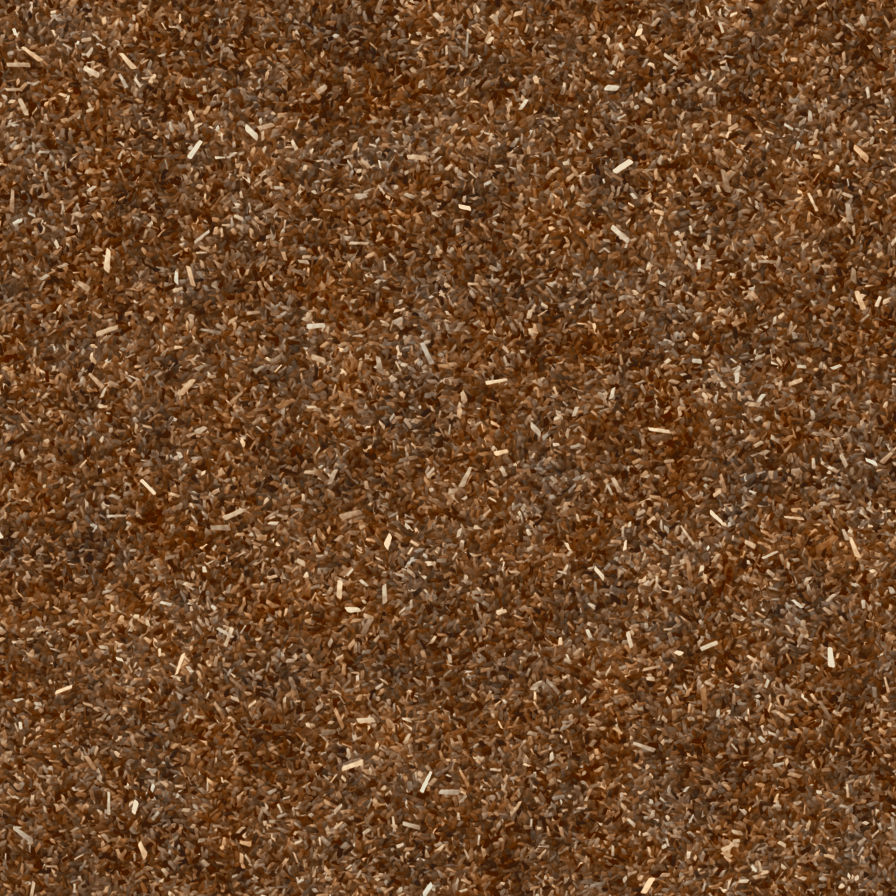
This texture is drawn by a Shadertoy shader. Its source:

```glsl
// Ramp from deep shadow to pale wood, with the tone level of each colour
const int STOPS = 7;
const vec3 WOOD[STOPS] = vec3[STOPS](
    vec3(0.24, 0.10, 0.015), vec3(0.32, 0.18, 0.06), vec3(0.40, 0.25, 0.13),
    vec3(0.48, 0.33, 0.21), vec3(0.60, 0.45, 0.32), vec3(0.78, 0.65, 0.51),
    vec3(0.95, 0.87, 0.73));
const float LEVEL[STOPS] = float[STOPS](-1.8, -1.0, -0.32, 0.36, 1.08, 1.96, 3.1);
const vec3 WARM_TINT = vec3(0.045, -0.005, -0.045);

// Chip layers: sizes are half extents in grid cells
const int MULCH_LAYERS = 5;
const float MULCH_CELLS = 72.0;
const float LAYER_STEP = 8.0;
const vec2 MULCH_LENGTH = vec2(0.25, 0.68);
const vec2 MULCH_WIDTH = vec2(0.11, 0.27);
const float MULCH_SPREAD = 2.1;
const float SPLINTER_CELLS = 38.0;
const float SPLINTER_SHARE = 0.13;
const vec2 SPLINTER_LENGTH = vec2(0.16, 0.52);
const vec2 SPLINTER_WIDTH = vec2(0.06, 0.13);
const float SPLINTER_TONE = 2.0;

// Light and finish
const vec2 LIGHT = vec2(-0.45, 0.89);
const float SHADING = 0.3;
const float SHADOW = 0.4;
const float SOFTNESS = 0.0013;
const float GRAIN_CELLS = 190.0;
const float GRAIN = 0.7;
const float PATCH_CELLS = 9.0;
const float PATCHES = 0.6;
const float EXPOSURE = 0.1;

vec4 hash4(vec3 p) {
    vec4 q = fract(p.xyzx * vec4(0.1031, 0.1030, 0.0973, 0.1099));
    q += dot(q, q.wzxy + 33.33);
    return fract((q.xxyz + q.yzzw) * q.zywx);
}

float cornerSlope(vec2 cell, vec2 offset) {
    float angle = 6.2832 * hash4(vec3(cell, 71.7)).x;
    return dot(vec2(cos(angle), sin(angle)), offset);
}

float gradientNoise(vec2 p) {
    vec2 i = floor(p), f = fract(p);
    vec2 u = f * f * f * (f * (f * 6.0 - 15.0) + 10.0);
    vec2 e = vec2(1.0, 0.0);
    float low = mix(cornerSlope(i, f), cornerSlope(i + e, f - e), u.x);
    float high = mix(cornerSlope(i + e.yx, f - e.yx), cornerSlope(i + 1.0, f - 1.0), u.x);
    return mix(low, high, u.y);
}

float roundedBox(vec2 p, vec2 halfSize, float radius) {
    vec2 d = abs(p) - halfSize + radius;
    return length(max(d, 0.0)) + min(max(d.x, d.y), 0.0) - radius;
}

// Lays one layer of chips over surface, which holds tone and warmth
void scatterChips(inout vec2 surface, vec2 uv, float cells, float seed, float share,
                  vec2 lengths, vec2 widths, float meanTone, float spread, float blur) {
    vec2 p = uv * cells, home = floor(p);
    float edge = blur * cells;
    for (int y = -1; y <= 1; y++)
    for (int x = -1; x <= 1; x++) {
        vec2 cell = home + vec2(x, y);
        vec4 place = hash4(vec3(cell, seed));
        if (place.w > share) continue;
        vec4 look = hash4(vec3(cell, seed + 37.3));
        vec4 body = hash4(vec3(cell, seed + 83.9));

        // Turned and slanted chip with blunt ends
        vec2 d = p - cell - place.xy;
        float angle = 3.1416 * place.z;
        vec2 axis = vec2(cos(angle), sin(angle));
        vec2 q = vec2(dot(d, axis), dot(d, vec2(-axis.y, axis.x)));
        q.x += q.y * (body.z - 0.5) * 1.6;
        vec2 size = vec2(mix(lengths.x, lengths.y, look.x), mix(widths.x, widths.y, body.x));
        size.y *= 1.0 - 0.35 * clamp(q.x / size.x, -1.0, 1.0) * (body.y - 0.2);
        float dist = roundedBox(q, size, 0.75 * min(size.x, size.y));

        // Contact shadow, then the lit chip
        surface.x -= SHADOW * (1.0 - smoothstep(-edge, 2.2 * edge, dist));
        float tone = meanTone + spread * (look.y + look.z + body.w - 1.5);
        tone += SHADING * clamp(dot(d, LIGHT) / size.y, -1.0, 1.0);
        float cover = 1.0 - smoothstep(-edge, edge, dist);
        surface = mix(surface, vec2(tone, 2.0 * look.w - 1.0), cover);
    }
}

vec3 woodColour(float tone) {
    vec3 colour = WOOD[0];
    for (int i = 1; i < STOPS; i++) {
        float t = (tone - LEVEL[i - 1]) / (LEVEL[i] - LEVEL[i - 1]);
        colour = mix(colour, WOOD[i], clamp(t, 0.0, 1.0));
    }
    return colour;
}

void mainImage(out vec4 fragColor, in vec2 fragCoord) {
    float canvas = min(iResolution.x, iResolution.y);
    vec2 uv = fragCoord / canvas;
    float blur = max(SOFTNESS, 0.6 / canvas);

    // Dusty bed under the chips
    vec2 surface = vec2(1.6 * gradientNoise(uv * 105.0) - 0.5, gradientNoise(uv * 40.0));

    for (int i = 0; i < MULCH_LAYERS; i++) {
        float n = float(i);
        scatterChips(surface, uv + 0.37 * n, MULCH_CELLS + LAYER_STEP * n, 11.3 + 19.7 * n,
                     1.0, MULCH_LENGTH, MULCH_WIDTH, 0.0, MULCH_SPREAD, blur);
    }
    scatterChips(surface, uv, SPLINTER_CELLS, 211.9, SPLINTER_SHARE,
                 SPLINTER_LENGTH, SPLINTER_WIDTH, SPLINTER_TONE, 1.5, blur);

    // Fine grain and broad uneven patches
    float patchy = gradientNoise(uv * PATCH_CELLS) + 0.6 * gradientNoise(uv * PATCH_CELLS * 2.3 + 5.0);
    float tone = surface.x + EXPOSURE + PATCHES * patchy + GRAIN * gradientNoise(uv * GRAIN_CELLS);
    float warmth = surface.y + gradientNoise(uv * 14.0 + 31.0);
    fragColor = vec4(clamp(woodColour(tone) + WARM_TINT * warmth, 0.0, 1.0), 1.0);
}
```
